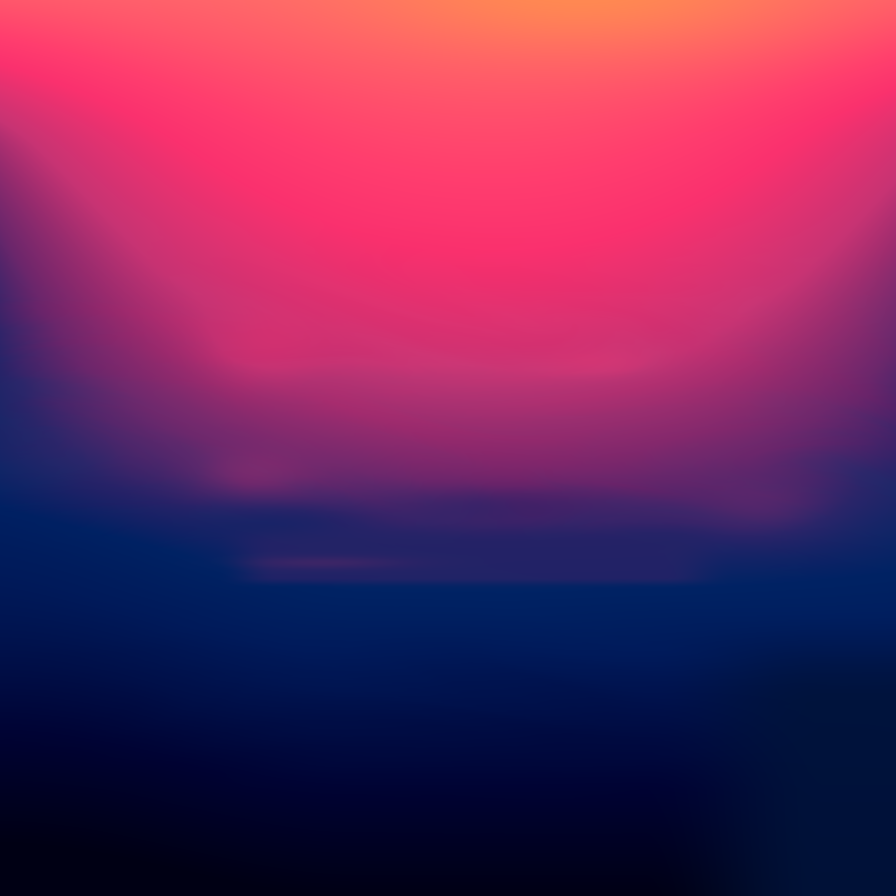
Reproduce this background procedurally as a WebGL 2 fragment shader.

```glsl
#version 300 es
precision highp float;
// Dusk sky: an orange and rose glow sinking through violet haze into deep navy.
uniform vec2 u_resolution;
out vec4 outColor;

// Vertical sky ramp: rgb colour, and the depth at which it is reached.
const vec4 SKY[12] = vec4[12](
  vec4(1.00, 0.41, 0.42, 0.00), vec4(1.00, 0.33, 0.42, 0.10),
  vec4(1.00, 0.24, 0.43, 0.20), vec4(0.98, 0.19, 0.43, 0.28),
  vec4(0.78, 0.20, 0.45, 0.42), vec4(0.60, 0.17, 0.43, 0.48),
  vec4(0.42, 0.15, 0.42, 0.54), vec4(0.16, 0.14, 0.41, 0.60),
  vec4(0.00, 0.135, 0.39, 0.66), vec4(0.00, 0.10, 0.35, 0.73),
  vec4(0.00, 0.01, 0.20, 0.88), vec4(0.00, 0.00, 0.08, 1.00));

vec3 skyRamp(float depth) {
  vec3 color = SKY[0].rgb;
  for (int i = 1; i < 12; i++) {
    float k = clamp((depth - SKY[i - 1].w) / (SKY[i].w - SKY[i - 1].w), 0.0, 1.0);
    color = mix(color, SKY[i].rgb, k);
  }
  return color;
}

// Soft elliptical spot.
float glow(vec2 p, vec2 center, vec2 radius) {
  vec2 q = (p - center) / radius;
  return exp(-dot(q, q));
}

// Layered, self-warping sines: wispy haze between about -1 and 1.
float wisps(vec2 p) {
  float sum = 0.0, weight = 0.5;
  for (int i = 0; i < 6; i++) {
    p += 0.6 * sin(p.yx * 1.3 + float(i) * 1.7);
    sum += weight * sin(p.x + 0.7) * sin(p.y + 1.9);
    p = mat2(1.5, 0.7, -0.7, 1.5) * p + 2.3;
    weight *= 0.6;
  }
  return sum;
}

void main() {
  vec2 uv = gl_FragCoord.xy / u_resolution;
  vec2 p = vec2(uv.x, 1.0 - uv.y); // y runs down from the top

  // The sides fall into darkness sooner than the middle.
  float side = p.x < 0.55 ? 0.30 * pow((0.55 - p.x) / 0.55, 2.0)
                          : 0.22 * pow((p.x - 0.55) / 0.45, 2.0);
  float sideFade = smoothstep(-0.1, 0.17, p.y) * (1.0 - smoothstep(0.18, 0.75, p.y));
  float depth = p.y + side * sideFade;
  depth += 0.06 * (1.0 - smoothstep(0.0, 0.4, p.x)) * smoothstep(0.5, 0.65, p.y);

  // Haze band, streaked along a slight downward slope.
  float band = smoothstep(0.22, 0.4, p.y) * (1.0 - smoothstep(0.54, 0.66, p.y));
  float haze = wisps(vec2(p.x * 7.0, (p.y - 0.12 * p.x) * 26.0));
  depth += 0.022 * haze * band;

  // Brighter and darker cloud patches.
  depth -= 0.035 * glow(p, vec2(0.29, 0.39), vec2(0.06, 0.04));
  depth -= 0.025 * glow(p, vec2(0.67, 0.405), vec2(0.06, 0.015));
  depth -= 0.035 * glow(p, vec2(0.28, 0.53), vec2(0.06, 0.025));
  depth -= 0.030 * glow(p, vec2(0.86, 0.57), vec2(0.08, 0.035));
  depth += 0.025 * glow(p, vec2(0.33, 0.58), vec2(0.09, 0.02));
  depth += 0.025 * glow(p, vec2(0.56, 0.56), vec2(0.12, 0.02));
  vec3 color = skyRamp(depth);
  color += vec3(0.03, 0.025, 0.015) * haze * band;

  // Orange light at the top, right of the middle.
  color = mix(color, vec3(1.0, 0.56, 0.30), 0.9 * glow(p, vec2(0.65, -0.02), vec2(0.25, 0.075)));

  // Violet shelf with a crisp lower edge and one thin rosy streak.
  float shelf = smoothstep(0.24, 0.31, p.x) * (1.0 - smoothstep(0.74, 0.82, p.x));
  shelf *= smoothstep(0.58, 0.61, p.y) * (1.0 - smoothstep(0.644, 0.656, p.y));
  color = mix(color, vec3(0.14, 0.135, 0.40), 0.9 * shelf);
  color += vec3(0.10, 0.01, 0.0) * glow(p, vec2(0.36, 0.628), vec2(0.09, 0.007));

  // Teal-tinted lower right corner and faint ripples in the navy.
  float corner = smoothstep(0.72, 0.92, p.x) * smoothstep(0.68, 0.79, p.y);
  color = mix(color, vec3(0.0, 0.075, 0.23), 0.9 * corner);
  float ripple = wisps(vec2(p.x * 5.0, p.y * 30.0) + 4.0);
  color += vec3(0.0, 0.012, 0.018) * ripple * glow(p, vec2(0.5, 0.77), vec2(0.35, 0.08));

  outColor = vec4(clamp(color, 0.0, 1.0), 1.0);
}
```
